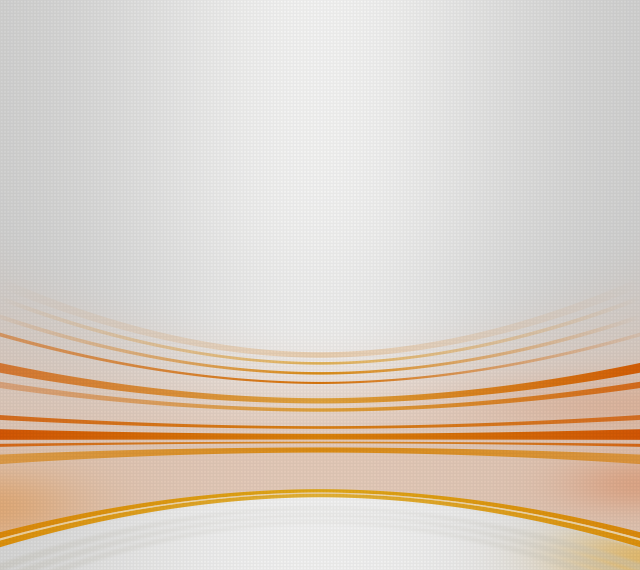
Give the GLSL for this background, as a WebGL 2 fragment shader.

```glsl
#version 300 es
precision highp float;
// Orange ribbons bending away from a horizon over a silver woven backdrop.
uniform vec2 u_resolution;
out vec4 outColor;

const int COUNT = 12;
// Ribbon shape: offset from the horizon, half width, redness at centre and at sides
const vec4 SHAPE[COUNT] = vec4[](
  vec4(0.1477, 0.0048, 0.6, 0.8), vec4(0.1330, 0.0023, 0.2, 0.7),
  vec4(0.1155, 0.0022, 0.4, 0.8), vec4(0.0987, 0.0018, 0.7, 0.9),
  vec4(0.0673, 0.0046, 0.3, 1.0), vec4(0.0512, 0.0030, 0.3, 1.0),
  vec4(0.0205, 0.0023, 0.6, 1.0), vec4(0.0044, 0.0050, 0.5, 1.1),
  vec4(-0.0058, 0.0014, 0.5, 1.0), vec4(-0.0190, 0.0045, 0.4, 0.5),
  vec4(-0.0906, 0.0029, 0.0, 0.4), vec4(-0.0987, 0.0032, 0.0, 0.3));
// Ribbon opacity at the left, centre and right
const vec3 OPACITY[COUNT] = vec3[](
  vec3(0.0, 0.25, 0.0), vec3(0.0, 0.65, 0.0), vec3(0.05, 0.95, 0.0),
  vec3(0.5, 1.0, 0.1), vec3(0.75, 0.75, 1.0), vec3(0.35, 0.75, 0.85),
  vec3(0.85, 0.95, 0.8), vec3(1.0, 1.0, 1.0), vec3(0.9, 0.8, 0.9),
  vec3(0.6, 0.95, 0.65), vec3(1.0, 0.95, 1.0), vec3(1.0, 0.8, 1.0));

// Coverage of a line with smooth edges
float stripe(float h, float offset, float halfWidth, float soft) {
  return clamp((halfWidth - abs(h - offset)) / soft + 0.5, 0.0, 1.0);
}

// Soft elliptical light
float glow(vec2 p, vec2 centre, vec2 size) {
  vec2 d = (p - centre) / size;
  return exp(-dot(d, d));
}

void main() {
  vec2 p = gl_FragCoord.xy / u_resolution;
  float u = 2.0 * p.x - 1.0;

  // Flatten the fan of curves so that each ribbon is a level line in h
  float spread = 1.0 + 0.86 * pow(abs(u), 1.9);
  float h = (p.y - 0.2295) / spread;
  float soft = 1.0 / (u_resolution.y * spread);

  // Silver backdrop, bright along the middle
  float silver = 0.815 + 0.15 * exp(-2.2 * u * u);
  silver -= 0.02 * glow(p, vec2(0.5, 0.45), vec2(0.7, 0.15));
  vec3 color = vec3(silver, silver, silver - 0.003);

  // Warm haze from the upper ribbons down to the lowest one
  float haze = smoothstep(0.21, -0.04, h) * smoothstep(-0.103, -0.094, h);
  color = mix(color, vec3(0.89, 0.77, 0.69), 0.85 * haze);
  color = mix(color, vec3(0.89, 0.64, 0.40), 0.75 * haze * glow(p, vec2(-0.02, 0.11), vec2(0.15, 0.07)));
  color = mix(color, vec3(0.87, 0.58, 0.42), 0.6 * haze * glow(p, vec2(1.0, 0.15), vec2(0.12, 0.05)));
  color = mix(color, vec3(0.87, 0.58, 0.42), 0.35 * glow(p, vec2(1.0, 0.29), vec2(0.25, 0.05)));

  // Bright floor with faint arcs, grey on the left and golden on the right
  float floorMask = smoothstep(-0.098, -0.106, h);
  color = mix(color, vec3(0.95), 0.6 * floorMask * exp(-1.5 * u * u));
  color = mix(color, vec3(0.91, 0.70, 0.30), 0.75 * floorMask * glow(p, vec2(1.02, 0.02), vec2(0.14, 0.06)));
  for (int i = 0; i < 3; i++) {
    float arc = stripe(h, -0.121 - 0.012 * float(i), 0.004, 4.0 * soft);
    color = mix(color, vec3(0.78, 0.77, 0.73), arc * (0.1 + 0.35 * u * u));
  }

  // Ribbons, shifting from gold in the middle to red orange at the sides
  for (int i = 0; i < COUNT; i++) {
    vec4 s = SHAPE[i];
    vec3 o = OPACITY[i];
    float side = abs(u);
    float alpha = mix(o.y, u < 0.0 ? o.x : o.z, side);
    vec3 tone = mix(vec3(0.89, 0.66, 0.06), vec3(0.84, 0.37, 0.02), mix(s.z, s.w, side));
    color = mix(color, tone, alpha * stripe(h, s.x, s.y, soft));
  }
  // Pale seam between the two golden ribbons
  color = mix(color, vec3(0.97, 0.88, 0.65), 0.7 * stripe(h, -0.0947, 0.001, soft));

  // Fine woven mesh over everything
  vec2 cell = gl_FragCoord.xy / u_resolution.x * 192.0;
  vec2 thread = 0.5 + 0.5 * cos(6.2832 * cell);
  color *= 1.0 - 0.055 * max(thread.x, thread.y);

  outColor = vec4(color, 1.0);
}
```
